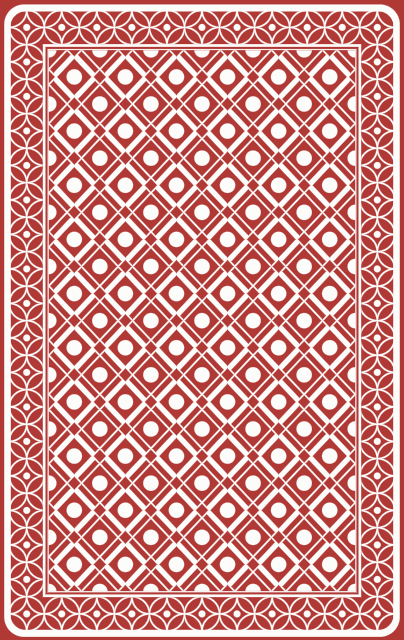
A Shadertoy shader for this pattern:

```glsl
// Lengths are in design units: the canvas is CANVAS wide and high.
const vec2 CANVAS = vec2(484.0, 768.0);
const vec3 RED = vec3(0.69, 0.222, 0.21);
const vec3 WHITE = vec3(0.99, 0.99, 0.98);

// Frame
const vec2 OUTER_HALF = vec2(237.0, 379.5);
const vec2 BAND_HALF = vec2(229.0, 371.0);
const vec2 PANEL_HALF = vec2(191.0, 332.0);
const float OUTER_RADIUS = 24.0;
const float BAND_RADIUS = 15.0;
const float WIDE_RULE = 3.5;
const vec2 FINE_RULE = vec2(6.0, 7.6);    // start and end, inward from the panel edge

// Border of interlaced rings
const vec2 RING_PITCH = vec2(42.0, 41.4);
const float RING_LINE = 2.2;
const float RING_DOT = 4.2;

// Diamond lattice; fractions are of one cell
const vec2 DIAMOND_PITCH = vec2(61.2, 65.0);
const float DISC_RADIUS = 9.3;
const float DIAMOND_HALF = 0.335;
const float WIDE_EDGE = 0.48;
const float FINE_EDGE = 0.385;
const float STUD_HALF = 0.12;

float pixelSize() {
    return CANVAS.y / iResolution.y;
}

// Coverage of the region where the signed distance is negative
float fill(float dist) {
    return clamp(0.5 - dist / (1.15 * pixelSize()), 0.0, 1.0);
}

float between(float value, float low, float high) {
    return fill(value - high) - fill(value - low);
}

float roundedBox(vec2 p, vec2 halfSize, float radius) {
    vec2 q = abs(p) - halfSize + radius;
    return length(max(q, 0.0)) + min(max(q.x, q.y), 0.0) - radius;
}

// Circles on a square lattice and on its half-step copy cross to form petals
float ringBorder(vec2 p) {
    vec2 cell = p / RING_PITCH + vec2(0.0, 0.5);
    vec2 nearDot = cell - round(cell);
    vec2 nearGap = fract(cell) - 0.5;
    float radius = 0.5 * RING_PITCH.x;
    float ringA = abs(length(nearDot) * RING_PITCH.x - radius);
    float ringB = abs(length(nearGap) * RING_PITCH.x - radius);
    float rings = fill(min(ringA, ringB) - 0.5 * RING_LINE);
    float dots = fill(length(nearDot * RING_PITCH) - RING_DOT);
    return max(rings, dots);
}

// Discs in diamonds; alternate rows carry wide and fine white outlines
float diamondField(vec2 p) {
    vec2 s = p / DIAMOND_PITCH;
    vec2 grid = vec2(s.x + s.y, s.x - s.y);
    vec2 id = round(grid);
    vec2 local = grid - id;
    float cellSize = 1.0 / length(1.0 / DIAMOND_PITCH);

    float parity = mod(id.x + id.y, 2.0);
    float edge = mix(FINE_EDGE, WIDE_EDGE, parity);
    vec2 a = abs(local) * cellSize;
    float nearSide = max(a.x, a.y);
    float nearCorner = min(a.x, a.y);

    float outline = between(nearSide, DIAMOND_HALF * cellSize, edge * cellSize);
    float crossing = fill(DIAMOND_HALF * cellSize - nearCorner);
    float stud = fill((0.5 - STUD_HALF) * cellSize - nearCorner);
    float lattice = max(outline, crossing) * (1.0 - stud);

    vec2 offset = 0.5 * vec2(local.x + local.y, local.x - local.y) * DIAMOND_PITCH;
    return max(lattice, fill(length(offset) - DISC_RADIUS));
}

void mainImage(out vec4 fragColor, in vec2 fragCoord) {
    vec2 p = (fragCoord / iResolution.xy - 0.5) * CANVAS + vec2(0.0, 0.8);

    // Rounded white frame around the ring border
    float white = fill(roundedBox(p, OUTER_HALF, OUTER_RADIUS));
    float band = fill(roundedBox(p, BAND_HALF, BAND_RADIUS));
    white = mix(white, ringBorder(p), band);

    // Inner panel with its two rules
    vec2 panelEdge = abs(p) - PANEL_HALF;
    float panel = max(panelEdge.x, panelEdge.y);
    float rules = between(panel, -WIDE_RULE, 0.0)
                + between(panel, -FINE_RULE.y, -FINE_RULE.x);
    white = mix(white, rules, fill(panel));
    white = mix(white, diamondField(p), fill(panel + FINE_RULE.y));

    fragColor = vec4(mix(RED, WHITE, clamp(white, 0.0, 1.0)), 1.0);
}
```
